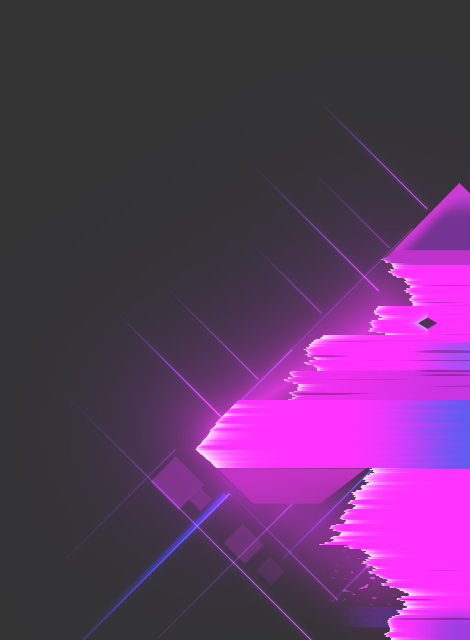
Write a Shadertoy shader that draws this background.

```glsl
const vec3 CHARCOAL = vec3(0.2, 0.2, 0.205);
const vec3 MAGENTA = vec3(1.0, 0.2, 1.0);
const vec3 VIOLET = vec3(0.46, 0.2, 0.58);
const vec3 BLUE = vec3(0.22, 0.2, 1.0);

// Beams: start x, start y, horizontal run, strength
const vec4 FALLING[8] = vec4[8](
    vec4(0.475, 0.866, 0.192, 0.8), vec4(0.371, 0.766, 0.22, 0.7),
    vec4(0.475, 0.746, 0.133, 0.35), vec4(0.384, 0.629, 0.117, 0.4),
    vec4(0.247, 0.564, 0.156, 0.5), vec4(0.169, 0.525, 0.176, 0.8),
    vec4(0.072, 0.414, 0.414, 0.85), vec4(0.345, 0.245, 0.182, 0.5));
const vec4 RISING[7] = vec4[7](
    vec4(0.358, 0.228, 0.241, 1.0), vec4(0.273, 0.297, 0.169, 0.3),
    vec4(0.644, 0.642, 0.33, 0.35), vec4(0.456, 0.453, 0.11, 0.5),
    vec4(0.456, 0.212, 0.208, 0.5), vec4(0.579, 0.264, 0.137, 0.7),
    vec4(0.58, 0.121, 0.06, 0.6));
// Tilted panels: centre, half size, opacity
const vec4 PANELS[4] = vec4[4](
    vec4(0.277, 0.245, 0.028, 0.8), vec4(0.312, 0.221, 0.013, 0.7),
    vec4(0.381, 0.15, 0.021, 0.5), vec4(0.423, 0.108, 0.015, 0.25));

vec2 hash2(vec2 p) {
    p = vec2(dot(p, vec2(127.1, 311.7)), dot(p, vec2(269.5, 183.3)));
    return 2.0 * fract(sin(p) * 43758.5) - 1.0;
}

float gradientNoise(vec2 p) {
    vec2 i = floor(p), f = p - i, u = f * f * (3.0 - 2.0 * f), e = vec2(1, 0);
    float low = mix(dot(hash2(i), f), dot(hash2(i + e), f - e), u.x);
    float high = mix(dot(hash2(i + e.yx), f - e.yx), dot(hash2(i + 1.0), f - 1.0), u.x);
    return mix(low, high, u.y);
}

float segment(vec2 p, vec2 a, vec2 b) {
    vec2 d = b - a;
    return length(p - a - d * clamp(dot(p - a, d) / dot(d, d), 0.0, 1.0));
}

float band(float y, float lo, float hi) {
    return smoothstep(lo - 0.001, lo + 0.001, y) - smoothstep(hi - 0.001, hi + 0.001, y);
}

// Left boundary of the torn mass, in horizontal strips
float massEdge(float y) {
    if (y > 0.594) return 0.602 + 0.98 * (y - 0.596);
    if (y > 0.522) return mix(0.642, 0.605, smoothstep(0.545, 0.6, y));
    if (y > 0.477) return 0.586 + 0.15 * abs(y - 0.51);
    if (y > 0.421) return 0.479 + 0.5 * abs(y - 0.458);
    if (y > 0.375) return 0.456 + 0.25 * (0.421 - y);
    if (y > 0.268) return 0.305 + max(0.77 * (y - 0.297), 1.24 * (0.297 - y));
    if (y > 0.148) return 0.508 + 0.65 * (y - 0.148);
    return 0.628 - max(0.9 * (y - 0.065), 0.37 * (0.065 - y));
}

// Thin ray with a soft halo that fades in from its start
vec3 beam(vec2 p, vec4 b, float slope, vec3 nearTint, vec3 farTint) {
    vec2 end = b.xy + b.z * vec2(sign(slope) * -1.0, -1.0);
    float t = clamp((b.y - p.y) / b.z, 0.0, 1.0);
    float d = segment(p, b.xy, end);
    float width = max(0.0011, 0.6 / iResolution.y);
    float light = exp(-d * d / (width * width)) + 0.14 * exp(-d / 0.005);
    float fade = slope < 0.0 ? smoothstep(0.0, 0.8, t) : 1.0 - 0.65 * t;
    return mix(nearTint, farTint, t) * light * fade * b.w;
}

void mainImage(out vec4 fragColor, in vec2 fragCoord) {
    vec2 p = fragCoord / iResolution.y;
    float px = 1.0 / iResolution.y;
    vec2 v = p - vec2(0.305, 0.297);
    float diamond = max(abs(v.y) - v.x, 0.0) * 0.707;

    // Ambient glow
    float upper = segment(p, vec2(0.34, 0.33), vec2(0.6, 0.5));
    float lower = segment(p, vec2(0.4, 0.25), vec2(0.59, 0.12));
    vec3 col = CHARCOAL;
    col += vec3(0.07, 0.0, 0.11) * exp(-upper * upper / 0.035);
    col += vec3(0.46, 0.02, 0.42) * exp(-upper / 0.052);
    col += vec3(0.3, 0.0, 0.32) * exp(-lower * lower / 0.006);
    col += vec3(0.1, 0.0, 0.1) * exp(-diamond / 0.008) * exp(-upper * upper / 0.01);

    // Panels and beams
    for (int i = 0; i < 4; i++) {
        vec2 q = p - PANELS[i].xy;
        q = abs(vec2(q.x + q.y, q.y - q.x) * 0.707);
        float d = max(q.x, q.y * 0.9) - PANELS[i].z;
        col = mix(col, vec3(0.55, 0.21, 0.6), PANELS[i].w * smoothstep(px, -px, d));
    }
    for (int i = 0; i < 8; i++)
        col += beam(p, FALLING[i], -1.0, vec3(0.25, 0.1, 0.65), vec3(0.6, 0.12, 0.75));
    for (int i = 0; i < 7; i++)
        col += beam(p, RISING[i], 1.0, i % 5 == 0 ? BLUE : vec3(0.5, 0.1, 0.6), vec3(0.2, 0.08, 0.65));
    float ray = segment(p, vec2(0.35, 0.225), vec2(0.125, 0.0));
    col += vec3(0.02, 0.04, 0.5) * exp(-ray * ray / 0.00002) * smoothstep(0.0, 0.2, p.y);

    // Translucent lower facet
    float facet = min(p.x - 0.341 - (0.268 - p.y), 0.5 + 1.3 * (p.y - 0.213) - p.x);
    col = mix(col, vec3(0.78, 0.2, 0.78), smoothstep(-px, px, facet)
        * band(p.y, 0.213, 0.268) * mix(0.6, 0.95, smoothstep(0.21, 0.268, p.y)));

    // Debris and dim slab at the lower right
    float debris = gradientNoise(p * vec2(90.0, 190.0));
    col += vec3(0.5, 0.05, 0.55) * smoothstep(0.22, 0.35, debris)
        * exp(-dot(p - vec2(0.57, 0.09), p - vec2(0.57, 0.09)) / 0.0015);
    col = mix(col, vec3(0.36, 0.2, 0.55), 0.75 * band(p.y, 0.02, 0.052) * smoothstep(0.52, 0.6, p.x));

    // Torn rows of the mass
    float rows = gradientNoise(vec2(floor(p.y * 380.0) * 0.37, 4.5));
    float streak = gradientNoise(vec2(p.x * 5.0, p.y * 230.0));
    float torn = 1.0 - smoothstep(0.59, 0.6, p.y);
    float calm = band(p.y, 0.268, 0.375);
    float inside = p.x - massEdge(p.y) - rows * torn * mix(0.035, 0.006, calm);
    float roof = 0.711 - p.y - abs(p.x - 0.715);
    float mask = smoothstep(-px, px, min(inside, roof + 0.006));

    // Interior colours
    vec3 body = MAGENTA * (1.0 - 0.06 * band(p.y, 0.375, 0.421));
    float right = smoothstep(0.5, 0.74, p.x + 0.03 * streak);
    body = mix(body, vec3(0.38, 0.36, 0.94), calm * right * right);
    body = mix(body, vec3(0.55, 0.35, 0.95), 0.8 * band(p.y, 0.421, 0.465) * smoothstep(0.63, 0.74, p.x));
    body = mix(body, vec3(0.68, 0.22, 0.85), 0.6 * band(p.y, 0.375, 0.421) * right);
    body = mix(body, vec3(0.75, 0.2, 0.8), band(p.y, 0.586, 0.61));
    vec3 crown = mix(VIOLET, vec3(0.78, 0.25, 0.86), smoothstep(0.655, 0.705, p.y));
    crown = mix(vec3(0.82, 0.22, 0.84), crown, smoothstep(0.0, 0.035, inside));
    body = mix(body, crown, smoothstep(0.608, 0.61, p.y));
    body = mix(body, vec3(0.5, 0.25, 0.85), 0.75 * smoothstep(0.06, 0.02, p.y) * smoothstep(0.62, 0.72, p.x));
    body *= 1.0 - 0.25 * smoothstep(0.25, 0.4, streak) * torn * (1.0 - calm) * (1.0 - band(p.y, 0.11, 0.268));

    // White-hot torn rim
    float reach = 0.004 + 0.04 * max(rows + 0.08, 0.0) + 0.018 * band(p.y, 0.268, 0.297)
        + 0.012 * band(p.y, 0.22, 0.268);
    body = mix(body, vec3(1.0, 0.94, 1.0), torn * exp(-max(inside, 0.0) / reach));

    // Notch with a pale left rim
    vec2 n = abs(p - vec2(0.668, 0.495));
    float notch = n.x * 0.6 + n.y - 0.009;
    body = mix(body, vec3(0.8, 0.75, 1.0), exp(-max(notch, 0.0) / 0.004) * step(p.x, 0.668));
    body = mix(body, vec3(0.3, 0.2, 0.33), smoothstep(px, -px, notch));

    fragColor = vec4(clamp(mix(col, body, mask), 0.0, 1.0), 1.0);
}
```
